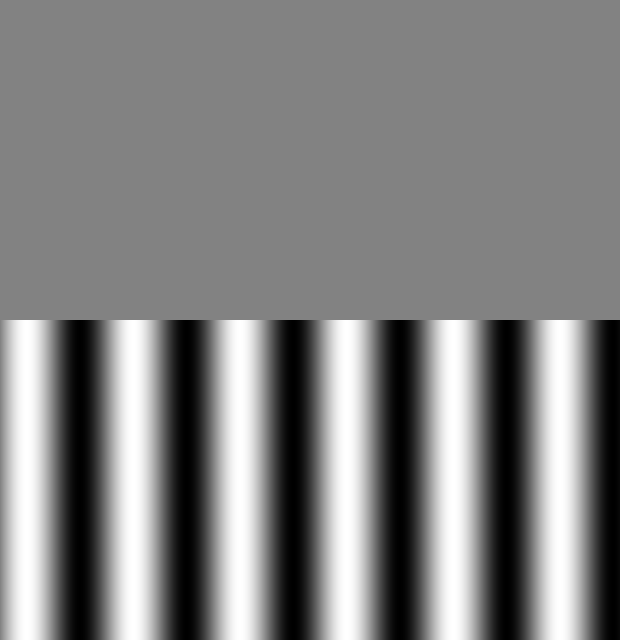
This background is drawn by a Shadertoy shader. Its source:

```glsl
#define CYCLES 6.0      // wave periods per canvas height
#define HORIZON 0.5     // top of the striped field
#define FIELD_GREY 0.51
#define WAVE_MEAN 0.5
#define WAVE_AMPLITUDE 0.5

const float TAU = 6.2831853;

// Sinusoidal vertical grating
float grating(float x) {
    return WAVE_MEAN + WAVE_AMPLITUDE * sin(TAU * CYCLES * x);
}

void mainImage(out vec4 fragColor, in vec2 fragCoord) {
    vec2 uv = fragCoord / iResolution.y;
    float pixel = 1.0 / iResolution.y;

    // Flat field above, grating below, with a one-pixel soft edge
    float upper = clamp((uv.y - HORIZON) / pixel + 0.5, 0.0, 1.0);
    float grey = mix(grating(uv.x), FIELD_GREY, upper);

    fragColor = vec4(vec3(grey), 1.0);
}
```
